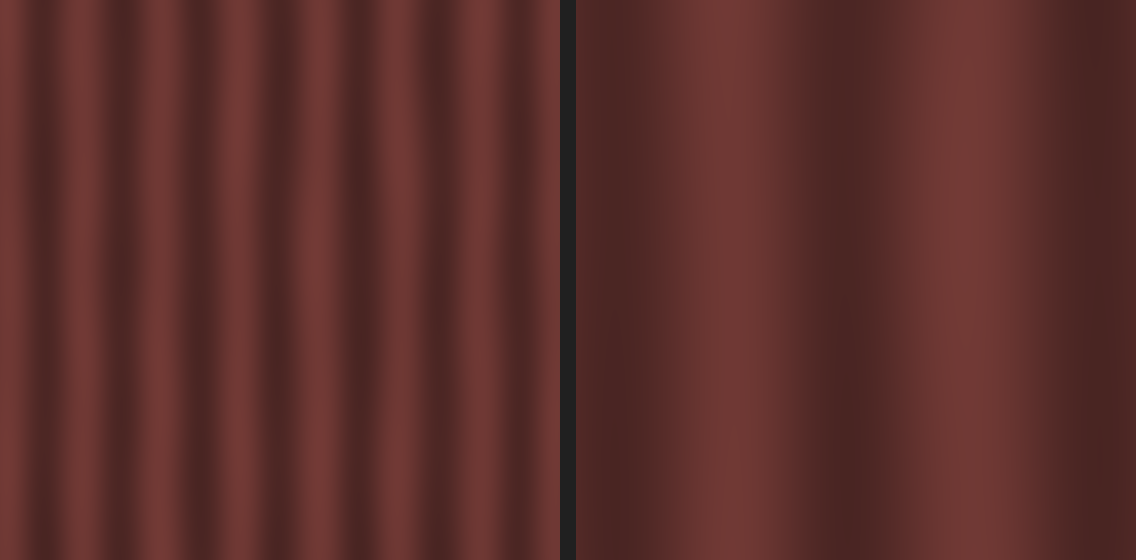
Left: the whole. Right: its middle third, enlarged.
A WebGL 2 fragment shader for this texture:

```glsl
#version 300 es
precision highp float;

uniform vec2 u_resolution;
out vec4 outColor;

#define FOLDS 7.09          // folds across the canvas
#define FIRST_VALLEY 0.572  // first dark valley, in folds from the left
#define DRIFT 0.025         // slow sideways drift, in folds
#define WOBBLE 0.07         // irregular sideways bend, in folds
#define MOTTLE 0.17         // uneven shading along the folds
#define MOTTLE_SCALE vec2(7.0, 4.0)
#define VALLEY_COLOR vec3(0.292, 0.147, 0.137)
#define RIDGE_COLOR vec3(0.440, 0.223, 0.206)

const float TAU = 6.2831853;

// Unit gradient for a lattice point
vec2 latticeGradient(vec2 cell) {
    vec3 p = fract(cell.xyx * vec3(0.1031, 0.1030, 0.0973));
    p += dot(p, p.yzx + 33.33);
    float angle = TAU * fract((p.x + p.y) * p.z);
    return vec2(cos(angle), sin(angle));
}

// Gradient noise, roughly -0.7 to 0.7
float gradientNoise(vec2 p) {
    vec2 cell = floor(p);
    vec2 f = fract(p);
    vec2 blend = f * f * f * (f * (f * 6.0 - 15.0) + 10.0);
    float sum = 0.0;
    for (int i = 0; i < 4; i++) {
        vec2 corner = vec2(i & 1, i >> 1);
        vec2 weight = mix(1.0 - blend, blend, corner);
        sum += weight.x * weight.y * dot(latticeGradient(cell + corner), f - corner);
    }
    return sum;
}

// Soft fold profile: 0 in the valley, 1 on the ridge
float foldProfile(float x) {
    return 0.5 - 0.5 * cos(TAU * x);
}

void main() {
    vec2 uv = gl_FragCoord.xy / u_resolution;

    // Fold position with gentle bends
    float drift = DRIFT * (cos(TAU * (uv.x - 0.9)) - 1.0);
    float wobble = WOBBLE * gradientNoise(uv * vec2(6.0, 3.5) + 17.3);
    float light = foldProfile(uv.x * FOLDS - FIRST_VALLEY - drift - wobble);

    // Cloudy variation in brightness
    light += MOTTLE * gradientNoise(uv * MOTTLE_SCALE + 5.7);

    outColor = vec4(mix(VALLEY_COLOR, RIDGE_COLOR, light), 1.0);
}
```
